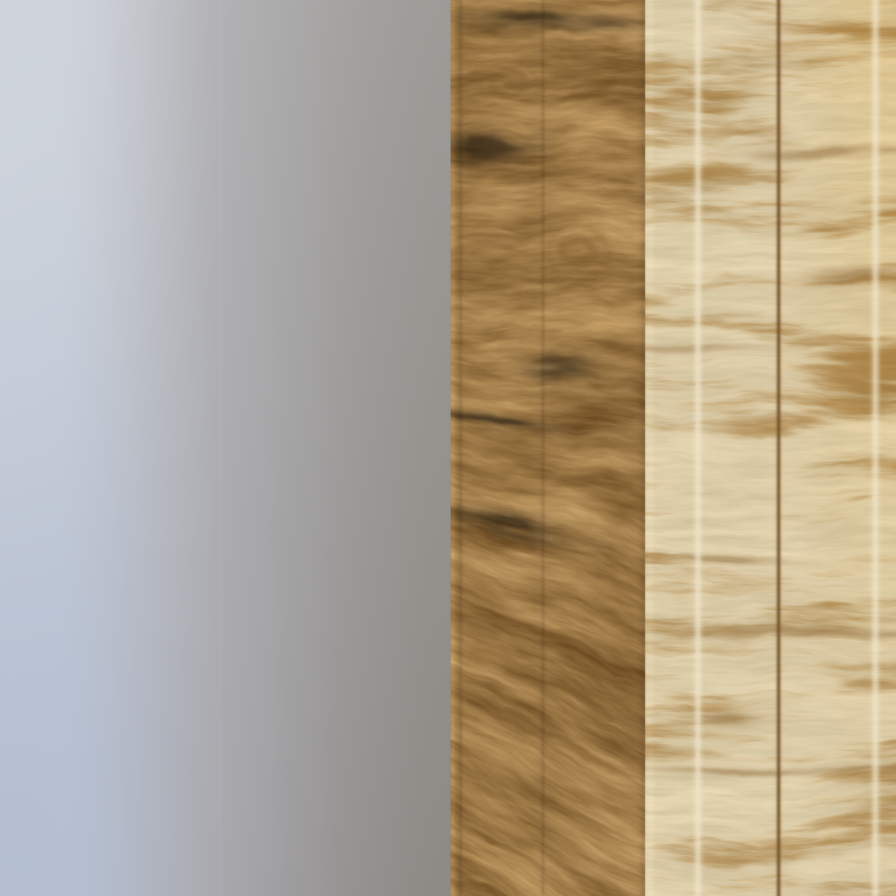
This texture is drawn by a Shadertoy shader. Its source:

```glsl
// Draws a softly lit grey wall beside a brown and a pale panel of grained wood.
#define WALL_EDGE 0.503
#define PANEL_EDGE 0.720
#define GRAIN_TILT 0.50
#define GRAIN_CONTRAST 1.0
#define KNOT_STRENGTH 0.30
#define SEAM_WIDTH 0.0026
#define STREAK_DEPTH 0.50

float hash(vec2 p) {
    vec3 q = fract(vec3(p.xyx) * 0.1031);
    q += dot(q, q.yzx + 33.33);
    return fract((q.x + q.y) * q.z);
}

float noise(vec2 p) {
    vec2 cell = floor(p), f = fract(p);
    f = f * f * (3.0 - 2.0 * f);
    return mix(mix(hash(cell), hash(cell + vec2(1, 0)), f.x),
               mix(hash(cell + vec2(0, 1)), hash(cell + vec2(1, 1)), f.x), f.y);
}

float fbm(vec2 p) {
    float sum = 0.0, amp = 0.5;
    for (int i = 0; i < 5; i++) {
        sum += amp * noise(p);
        p = mat2(1.96, 0.12, -0.12, 1.96) * p + 17.3;
        amp *= 0.52;
    }
    return sum;
}

// Soft line across x
float seam(float x, float center, float width) {
    float d = (x - center) / width;
    return exp(-d * d);
}

// Soft elongated stain with a ragged outline
float streak(vec2 p, vec2 center, vec2 size) {
    vec2 d = (p - center) / size;
    float ragged = 0.45 + 1.1 * noise(p * vec2(28.0, 110.0));
    return exp(-dot(d, d)) * ragged;
}

// Faint growth rings around a knot
float knot(vec2 p, vec2 center, float radius) {
    vec2 d = (p - center) * vec2(1.0, 1.2);
    float r = length(d) / radius + 0.25 * (noise(p * 45.0) - 0.5);
    return (0.5 + 0.5 * cos(r * 12.0)) * smoothstep(1.15, 0.75, r);
}

vec3 wall(vec2 uv) {
    vec3 cool = mix(vec3(0.71, 0.75, 0.82), vec3(0.81, 0.83, 0.86), smoothstep(0.0, 1.0, uv.y));
    vec3 middle = mix(vec3(0.665, 0.665, 0.685), vec3(0.70, 0.70, 0.71), uv.y);
    vec3 warm = mix(vec3(0.555, 0.54, 0.525), vec3(0.62, 0.61, 0.595), uv.y);
    vec3 col = mix(cool, middle, smoothstep(0.06, 0.27, uv.x));
    col = mix(col, warm, smoothstep(0.19, 0.50, uv.x));
    col += 0.012 * (fbm(uv * vec2(9.0, 1.5)) - 0.5);
    return col + 0.008 * seam(uv.x, 0.246, 0.003);
}

vec3 brownWood(vec2 uv) {
    // Grain is level at the top and falls to the right lower down
    float tilt = GRAIN_TILT * smoothstep(0.72, 0.15, uv.y);
    vec2 g = vec2(uv.x, uv.y + tilt * (uv.x - 0.61));
    g.y += 0.024 * (fbm(uv * 9.0) - 0.5);
    float broad = fbm(g * vec2(7.0, 28.0) + 3.0);
    float fine = fbm(g * vec2(22.0, 125.0) + 41.0);
    float fibre = noise(g * vec2(60.0, 330.0));
    float tone = 0.52 + GRAIN_CONTRAST * (1.15 * (broad - 0.48) + 0.65 * (fine - 0.48));
    vec3 col = mix(vec3(0.41, 0.28, 0.12), vec3(0.76, 0.61, 0.39), clamp(tone, 0.0, 1.0));
    col += 0.035 * (fibre - 0.5);

    float stain = streak(g, vec2(0.54, 0.525), vec2(0.09, 0.006));
    stain += streak(g, vec2(0.625, 0.590), vec2(0.035, 0.012));
    stain += streak(g, vec2(0.570, 0.405), vec2(0.060, 0.014));
    stain += streak(g, vec2(0.535, 0.835), vec2(0.050, 0.014));
    stain += streak(g, vec2(0.620, 0.975), vec2(0.100, 0.009));
    col *= 1.0 - STREAK_DEPTH * min(stain, 1.0);
    float rings = knot(uv, vec2(0.645, 0.720), 0.037) + knot(uv, vec2(0.567, 0.905), 0.032);
    col = mix(col, vec3(0.50, 0.36, 0.18), KNOT_STRENGTH * rings);

    // Board joints and shaded borders
    col *= 1.0 - 0.10 * (seam(uv.x, 0.606, SEAM_WIDTH) + seam(uv.x, 0.514, SEAM_WIDTH));
    col += vec3(0.09, 0.07, 0.04) * seam(uv.x, WALL_EDGE + 0.002, 0.003);
    return col * (1.0 - 0.12 * seam(uv.x, PANEL_EDGE, 0.006));
}

vec3 paleWood(vec2 uv) {
    vec2 g = uv + vec2(0.0, 0.024 * (fbm(uv * vec2(7.0, 9.0) + 8.0) - 0.5));
    float broad = fbm(g * vec2(5.0, 25.0) + 70.0);
    float fine = fbm(g * vec2(14.0, 130.0) + 23.0);
    float fibre = noise(g * vec2(45.0, 340.0));
    float vein = smoothstep(0.46, 0.76, 0.68 * broad + 0.36 * fine);
    vec3 col = mix(vec3(0.865, 0.805, 0.665), vec3(0.65, 0.51, 0.29), vein * GRAIN_CONTRAST);
    col += 0.13 * (fine - 0.48) + 0.025 * (fibre - 0.5);

    float stain = streak(g, vec2(0.77, 0.610), vec2(0.075, 0.005));
    stain += streak(g, vec2(0.93, 0.830), vec2(0.080, 0.006));
    stain += streak(g, vec2(0.95, 0.690), vec2(0.050, 0.009));
    stain += streak(g, vec2(0.91, 0.290), vec2(0.130, 0.006));
    stain += streak(g, vec2(0.79, 0.375), vec2(0.080, 0.005));
    stain += streak(g, vec2(0.81, 0.195), vec2(0.030, 0.008));
    stain += streak(g, vec2(0.88, 0.140), vec2(0.150, 0.004));
    col = mix(col, vec3(0.56, 0.42, 0.23), STREAK_DEPTH * min(stain, 1.0));
    col *= mix(vec3(1.0), vec3(1.0, 0.96, 0.86), smoothstep(0.84, 1.0, uv.x) * uv.y);

    // Bright ridges and one dark groove
    float ridges = seam(uv.x, 0.779, 0.0045) + seam(uv.x, 0.977, 0.0045);
    col = mix(col, vec3(0.95, 0.91, 0.81), 0.65 * ridges);
    col = mix(col, vec3(0.45, 0.31, 0.15), 0.80 * seam(uv.x, 0.869, SEAM_WIDTH));
    return col + 0.03 * seam(uv.x, PANEL_EDGE + 0.005, 0.005);
}

void mainImage(out vec4 fragColor, in vec2 fragCoord) {
    vec2 uv = fragCoord / iResolution.xy;
    float soft = 1.0 / iResolution.x;
    vec3 col = mix(wall(uv), brownWood(uv), smoothstep(-soft, soft, uv.x - WALL_EDGE));
    col = mix(col, paleWood(uv), smoothstep(-soft, soft, uv.x - PANEL_EDGE));
    fragColor = vec4(clamp(col, 0.0, 1.0), 1.0);
}
```
